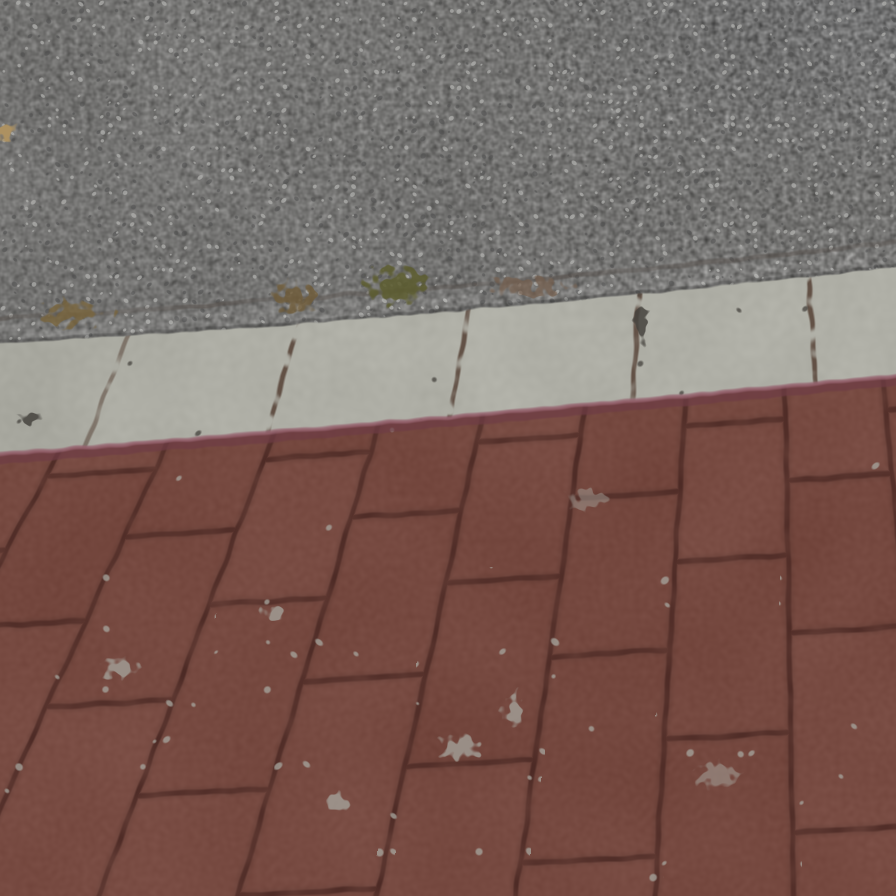
This texture is drawn by a three.js fragment shader. Its source:

```glsl
// Speckled asphalt, a pale painted curb band and red brick paving in perspective.
#define SOFT 0.0016
#define ASPHALT vec3(0.455, 0.453, 0.447)
#define CURB vec3(0.685, 0.685, 0.650)
#define BRICK vec3(0.462, 0.286, 0.250)
#define BRICK_JOINT vec3(0.300, 0.165, 0.145)
#define CURB_JOINT vec3(0.350, 0.275, 0.230)
#define PINK vec3(0.590, 0.390, 0.440)
#define DEBRIS vec3(0.640, 0.630, 0.600)
#define ROW_GROWTH 0.2685
#define ROW_SHIFT 0.433

varying vec2 vUv;

vec2 hash2(vec2 c) {
  vec3 q = fract(c.xyx * vec3(0.1031, 0.1030, 0.0973));
  q += dot(q, q.yzx + 33.33);
  return fract((q.xx + q.yz) * q.zy);
}

float corner(vec2 cell, vec2 f, vec2 o) {
  return dot(hash2(cell + o) * 2.0 - 1.0, f - o);
}

// Gradient noise, centred on zero
float noise(vec2 p) {
  vec2 c = floor(p), f = p - c;
  vec2 u = f * f * f * (f * (f * 6.0 - 15.0) + 10.0);
  return mix(mix(corner(c, f, vec2(0.0)), corner(c, f, vec2(1.0, 0.0)), u.x),
             mix(corner(c, f, vec2(0.0, 1.0)), corner(c, f, vec2(1.0)), u.x), u.y);
}

// One randomly sized dot in a share of the grid cells
float flecks(vec2 p, float freq, float chance) {
  vec2 cell = floor(p * freq);
  vec2 r = hash2(cell + 17.0), pick = hash2(cell + 71.0);
  vec2 d = fract(p * freq) - mix(vec2(0.35), vec2(0.65), r);
  d.x += d.y * (r.x - 0.5);
  float size = mix(0.2, 0.42, pick.y);
  return step(pick.x, chance) * (1.0 - smoothstep(size - 0.2, size, length(d)));
}

// Ragged patch of dirt or growth
float blotch(vec2 p, vec2 centre, vec2 size) {
  float d = length((p - centre) / size) + 1.3 * noise(p * 105.0);
  return 1.0 - smoothstep(0.55, 0.95, d);
}

float line(float d, float halfWidth) {
  return 1.0 - smoothstep(halfWidth - SOFT, halfWidth + SOFT, abs(d));
}

vec3 asphalt(vec2 p, float rise) {
  float rough = mix(0.85, 1.25, p.x * p.y);
  float grain = 0.16 * noise(p * 125.0) + 0.13 * noise(p * 215.0 + 9.0);
  vec3 c = ASPHALT + grain * rough + 0.035 * noise(p * 7.0);
  c += vec3(-0.02, -0.017, -0.01) * smoothstep(0.5, 1.0, p.x) * smoothstep(0.75, 1.0, p.y);
  c = mix(c, vec3(0.31), 0.6 * flecks(p + 0.37, 105.0, 0.20));
  c = mix(c, vec3(0.69, 0.69, 0.68), 0.75 * flecks(p, 118.0, 0.17 * rough));
  // Loose gravel and a dark seam beside the curb
  float gutter = 1.0 - smoothstep(0.018, 0.027, rise);
  c += gutter * (0.025 + 0.12 * noise(p * 100.0 + 5.0));
  float seam = line(rise - 0.028 - 0.003 * noise(p * 22.0), 0.0025);
  c = mix(c, vec3(0.32, 0.29, 0.27), seam * (0.4 + 0.35 * noise(p * 15.0)));
  c *= 1.0 - 0.2 * line(rise, 0.004);
  // Weeds and fallen leaves
  c = mix(c, vec3(0.36, 0.36, 0.18), 0.85 * blotch(p, vec2(0.443, 0.681), vec2(0.038, 0.021)));
  c = mix(c, vec3(0.44, 0.36, 0.22), 0.8 * blotch(p, vec2(0.329, 0.668), vec2(0.027, 0.018)));
  c = mix(c, vec3(0.47, 0.39, 0.23), 0.8 * blotch(p, vec2(0.080, 0.649), vec2(0.036, 0.014)));
  c = mix(c, vec3(0.46, 0.37, 0.30), 0.7 * blotch(p, vec2(0.585, 0.681), vec2(0.045, 0.012)));
  return mix(c, vec3(0.68, 0.57, 0.38), blotch(p, vec2(0.007, 0.853), vec2(0.014, 0.010)));
}

vec3 curb(vec2 p, float t) {
  vec3 c = CURB + 0.03 * noise(p * 12.0) + 0.022 * noise(p * 90.0);
  c -= 0.025 * smoothstep(0.3, 0.0, p.x);
  float spacing = mix(0.190, 0.204, t);
  float k = (p.x - mix(0.143, 0.094, t) + 0.003 * noise(p * 35.0)) / spacing;
  float nearest = floor(k + 0.5);
  float wear = smoothstep(-0.35, 0.1, noise(p * 55.0)) * mix(0.55, 0.9, step(0.5, nearest));
  c = mix(c, CURB_JOINT, wear * line((k - nearest) * spacing, 0.0027));
  c = mix(c, vec3(0.29, 0.28, 0.26), 0.8 * flecks(p, 65.0, 0.012));
  float dirt = blotch(p, vec2(0.715, 0.640), vec2(0.008, 0.024));
  dirt = max(dirt, blotch(p, vec2(0.036, 0.533), vec2(0.013, 0.007)));
  return mix(c, vec3(0.27, 0.26, 0.24), 0.85 * dirt);
}

vec3 bricks(vec2 p) {
  // Columns fan out towards the bottom; rows grow geometrically
  float drop = 0.479 - p.y;
  float spacing = 0.1172 + 0.079 * drop;
  float across = (p.x - 0.8776 - 0.017 * drop + 0.003 * noise(p * 28.0)) / spacing;
  float column = floor(across), fx = across - column;
  float depth = 1.0204 - p.y + 0.008 * (fx - 0.5) + 0.003 * noise(p * 32.0 + 4.0);
  float along = log(depth / 0.51) / ROW_GROWTH - ROW_SHIFT * (column + 3.0);
  float row = floor(along), fy = along - row;
  float sideGap = min(fx, 1.0 - fx) * spacing;
  float endGap = min(fy, 1.0 - fy) * ROW_GROWTH * depth;

  float shade = hash2(vec2(column, row) + 40.0).x - 0.5;
  vec3 c = BRICK + 0.018 * shade + 0.025 * noise(p * 9.0) + 0.025 * noise(p * 130.0);
  float wear = 0.72 + 0.6 * noise(p * 38.0);
  float joint = max(line(sideGap, 0.0028), 0.9 * line(endGap, 0.0030));
  c *= 1.0 - 0.09 * (1.0 - smoothstep(0.0, 0.010, min(sideGap, endGap)));
  c = mix(c, BRICK_JOINT, joint * clamp(wear, 0.25, 1.0));

  // Pale crumbs, thicker along the joints and lower down
  float low = smoothstep(0.48, 0.25, p.y);
  float nearJoint = 1.0 - smoothstep(0.004, 0.014, sideGap);
  float crumbs = flecks(p, 72.0, low * (0.012 + 0.08 * nearJoint));
  crumbs = max(crumbs, blotch(p, vec2(0.515, 0.167), vec2(0.023, 0.015)));
  crumbs = max(crumbs, blotch(p, vec2(0.378, 0.105), vec2(0.014, 0.011)));
  crumbs = max(crumbs, blotch(p, vec2(0.306, 0.316), vec2(0.013, 0.008)));
  crumbs = max(crumbs, blotch(p, vec2(0.135, 0.255), vec2(0.022, 0.012)));
  crumbs = max(crumbs, blotch(p, vec2(0.573, 0.206), vec2(0.014, 0.018)));
  crumbs = max(crumbs, 0.7 * blotch(p, vec2(0.800, 0.135), vec2(0.024, 0.018)));
  crumbs = max(crumbs, 0.6 * blotch(p, vec2(0.655, 0.443), vec2(0.025, 0.012)));
  return mix(c, DEBRIS, 0.8 * crumbs);
}

void main() {
  vec2 p = vUv;
  float top = 0.617 + p.x * (0.055 + 0.030 * p.x) + 0.003 * noise(p * 40.0);
  float bottom = 0.493 + p.x * (0.078 + 0.0095 * p.x) + 0.0025 * noise(p * 45.0);
  float t = (top - p.y) / (top - bottom);
  vec3 color = mix(bricks(p), curb(p, t), smoothstep(-SOFT, SOFT, p.y - bottom));
  // Painted fringe between curb and bricks
  color = mix(color, vec3(0.43, 0.235, 0.27), 0.7 * line(p.y - bottom + 0.006, 0.005));
  color = mix(color, PINK, 0.8 * line(p.y - bottom, 0.0022));
  color = mix(color, asphalt(p, p.y - top), smoothstep(-SOFT, SOFT, p.y - top));
  gl_FragColor = vec4(color, 1.0);
}
```
